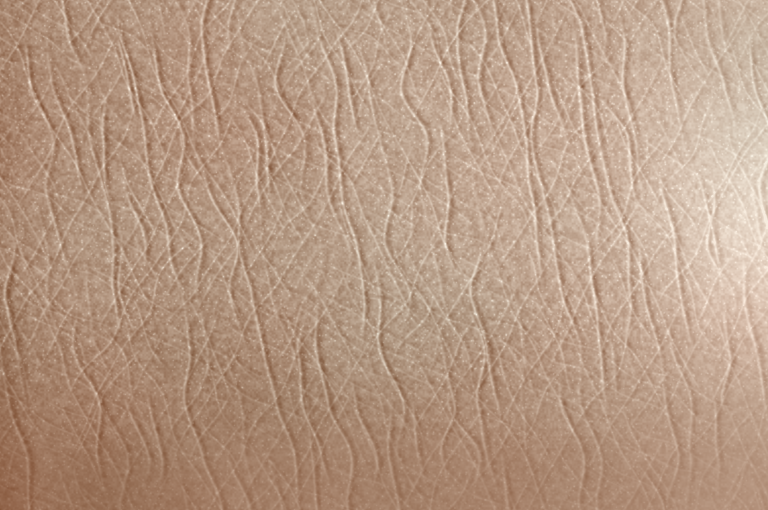
Give the GLSL for this texture, as a WebGL 1 fragment shader.

```glsl
precision highp float;
// Close-up of creased skin: leaning wrinkles, a fine diagonal net, glints and soft side light.

uniform vec2 u_resolution;

const vec3 SHADOW_SKIN = vec3(0.58, 0.43, 0.33);
const vec3 LIT_SKIN = vec3(0.84, 0.76, 0.69);
const vec3 ROSY_SHIFT = vec3(0.035, -0.020, -0.022);

float hash(vec2 cell) {
  vec3 h = fract(cell.xyx * 0.1031);
  h += dot(h, h.yzx + 33.33);
  return fract((h.x + h.y) * h.z);
}

float noise(vec2 p) {
  vec2 cell = floor(p);
  vec2 f = fract(p);
  f = f * f * (3.0 - 2.0 * f);
  float low = mix(hash(cell), hash(cell + vec2(1.0, 0.0)), f.x);
  float high = mix(hash(cell + vec2(0.0, 1.0)), hash(cell + 1.0), f.x);
  return mix(low, high, f.y);
}

float cloud(vec2 p) {
  return 0.6 * noise(p) + 0.28 * noise(p * 2.1 + 17.0) + 0.12 * noise(p * 4.3 + 41.0);
}

vec2 rotate(vec2 p, float angle) {
  float c = cos(angle);
  float s = sin(angle);
  return vec2(c * p.x - s * p.y, s * p.x + c * p.y);
}

// Broken, wandering lines along y: x is the lit rim, y the shaded groove beside it.
vec2 creases(vec2 p, float spacing, float wander, float width, float seed) {
  float column = floor(p.x / spacing);
  vec2 relief = vec2(0.0);
  for (int i = -2; i <= 2; i++) {
    float id = column + float(i);
    float row = id * 7.0 + seed;
    float wave = noise(vec2(p.y / (spacing * 2.6), row)) - 0.5;
    float jitter = (hash(vec2(id, seed)) - 0.5) * 0.6;
    float center = (id + 0.5 + jitter + wave * wander) * spacing;
    float strength = smoothstep(0.15, 0.8, noise(vec2(p.y / (spacing * 3.5) + 31.0, row + 3.0)));
    float d = (p.x - center) / width;
    float rim = exp(-d * d);
    float groove = exp(-0.3 * (d - 2.2) * (d - 2.2));
    relief = max(relief, strength * vec2(rim, groove));
  }
  return relief;
}

// Tiny bright dots, at most one in each cell.
float glints(vec2 p, float cellSize, float density, float seed) {
  vec2 q = p / cellSize;
  vec2 cell = floor(q);
  vec2 spot = 0.3 + 0.4 * vec2(hash(cell + seed), hash(cell + seed + 53.0));
  vec2 offset = fract(q) - spot;
  float present = step(1.0 - density, hash(cell + seed + 97.0));
  return present * exp(-dot(offset, offset) * 32.0);
}

// Broad light: dim left and bottom, with a glow at the right edge.
float sideLight(vec2 uv) {
  vec2 toGlow = (uv - vec2(1.0, 0.58)) / vec2(0.17, 0.27);
  float glow = exp(-dot(toGlow, toGlow));
  float edge = 1.0 - smoothstep(0.0, 0.06, uv.x);
  return 0.06 + 0.40 * uv.x + 0.32 * smoothstep(0.0, 0.6, uv.y) + 0.45 * glow - 0.12 * edge;
}

// Wrinkles plus the finer crossing lines, as one signed brightness.
float skinRelief(vec2 p) {
  vec2 bend = vec2(noise(p * 9.0), noise(p * 9.0 + 60.0)) - 0.5;
  vec2 q = p + 0.014 * bend;
  vec2 wrinkles = creases(vec2(q.x + 0.17 * q.y, q.y), 0.040, 1.2, 0.0032, 11.0);
  vec2 netLeft = creases(rotate(q, 0.52) + 5.0, 0.034, 0.7, 0.0024, 23.0);
  vec2 netRight = creases(rotate(q, -0.48) + 5.0, 0.036, 0.7, 0.0024, 38.0);
  vec2 cross = creases(rotate(q, -1.05) + 5.0, 0.030, 0.8, 0.0022, 52.0);
  float coarse = dot(wrinkles, vec2(0.50, -0.36));
  float fine = dot(netLeft + netRight, vec2(0.27, -0.13)) + dot(cross, vec2(0.17, -0.08));
  return coarse + fine;
}

float skinGrain(vec2 p) {
  float pores = 0.30 * (noise(p * 120.0) - 0.5) + 0.28 * (noise(p * 260.0 + 9.0) - 0.5);
  float sparkle = glints(p, 0.013, 0.30, 5.0) + glints(rotate(p, 0.6) + 3.0, 0.010, 0.20, 71.0);
  return pores + 0.36 * sparkle;
}

void main() {
  vec2 uv = gl_FragCoord.xy / u_resolution;
  vec2 p = gl_FragCoord.xy / u_resolution.y;

  // The lower edge and the far right fall slightly out of focus.
  float focus = mix(0.45, 1.0, smoothstep(0.02, 0.38, uv.y));
  focus *= 1.0 - 0.3 * smoothstep(0.75, 1.0, uv.x);

  float mottle = cloud(p * 4.0 + 13.0) - 0.5;
  float tone = sideLight(uv) + 0.22 * mottle;
  tone += focus * (skinRelief(p) + skinGrain(p));

  vec3 color = SHADOW_SKIN + (LIT_SKIN - SHADOW_SKIN) * clamp(tone, -0.25, 1.5);
  float flush = cloud(p * 2.6 + 29.0) - 0.5 + 0.25 * (0.35 - uv.y);
  color += ROSY_SHIFT * flush;
  gl_FragColor = vec4(clamp(color, 0.0, 1.0), 1.0);
}
```
